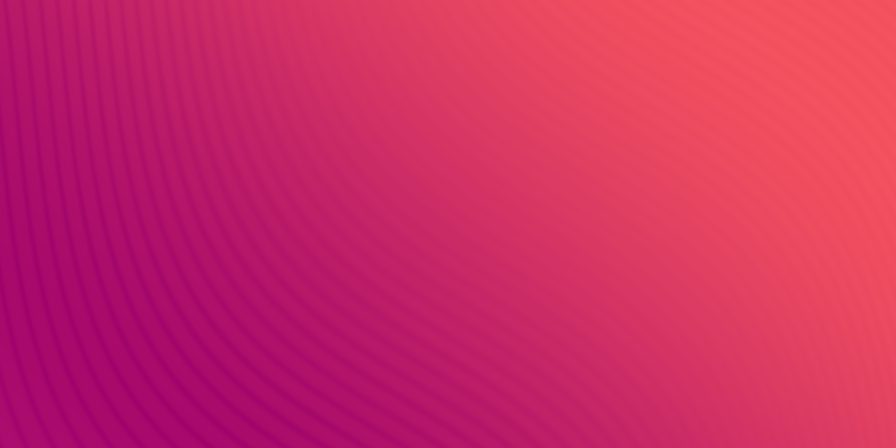
A Shadertoy shader for this background:

```glsl
// Diagonal magenta to coral gradient crossed by faint S-shaped contour lines.

#define MAGENTA vec3(0.658, 0.038, 0.419)
#define CORAL vec3(0.958, 0.322, 0.370)
#define SHADE vec3(0.050, 0.045, 0.004)
#define AXIS vec2(0.67, 0.74)
#define RAMP_START 0.25
#define RAMP_END 1.87
#define BEND_TILT 0.40
#define BEND_SIZE 0.193
#define BEND_RATE 2.9
#define BEND_CENTER 0.61
#define LINE_DENSITY 15.0
#define LINE_GROWTH 4.0

const float TAU = 6.2831853;

// Level of the curved contour through a point, bent along the diagonal.
float contourLevel(vec2 p) {
    float across = dot(p, vec2(0.65, 0.76));
    float along = dot(p, vec2(0.76, -0.65));
    float bend = BEND_SIZE * sin(BEND_RATE * (along - BEND_CENTER)) - BEND_TILT * along;
    return across - bend;
}

// Dark lines, thin at lower left, softer and denser towards the upper right.
float contourLine(float level) {
    float phase = level * (LINE_DENSITY + LINE_GROWTH * level);
    float wave = 0.5 + 0.5 * cos(TAU * phase);
    float sharpness = mix(4.0, 1.5, smoothstep(0.4, 1.1, level));
    return pow(wave, sharpness);
}

// Lines are clear at lower left, nearly vanish midway, then return faintly.
float lineStrength(float level) {
    float lower = 1.0 - smoothstep(0.60, 1.45, level);
    float upper = smoothstep(1.45, 1.90, level);
    return 0.10 + 0.60 * lower + 0.10 * upper;
}

void mainImage(out vec4 fragColor, in vec2 fragCoord) {
    // Height runs from 0 to 1; width is stretched to the 2:1 layout.
    vec2 p = fragCoord / iResolution.xy * vec2(2.0, 1.0);

    // Base gradient, flat at both ends and steeper between
    float ramp = smoothstep(RAMP_START, RAMP_END, dot(p, AXIS));
    vec3 color = mix(MAGENTA, CORAL, ramp);

    // Slight lift in the lower left corner
    color += 0.012 * (1.0 - smoothstep(0.0, RAMP_START, dot(p, AXIS)));

    // Contour lines
    float level = contourLevel(p);
    color -= SHADE * contourLine(level) * lineStrength(level);

    fragColor = vec4(clamp(color, 0.0, 1.0), 1.0);
}
```
